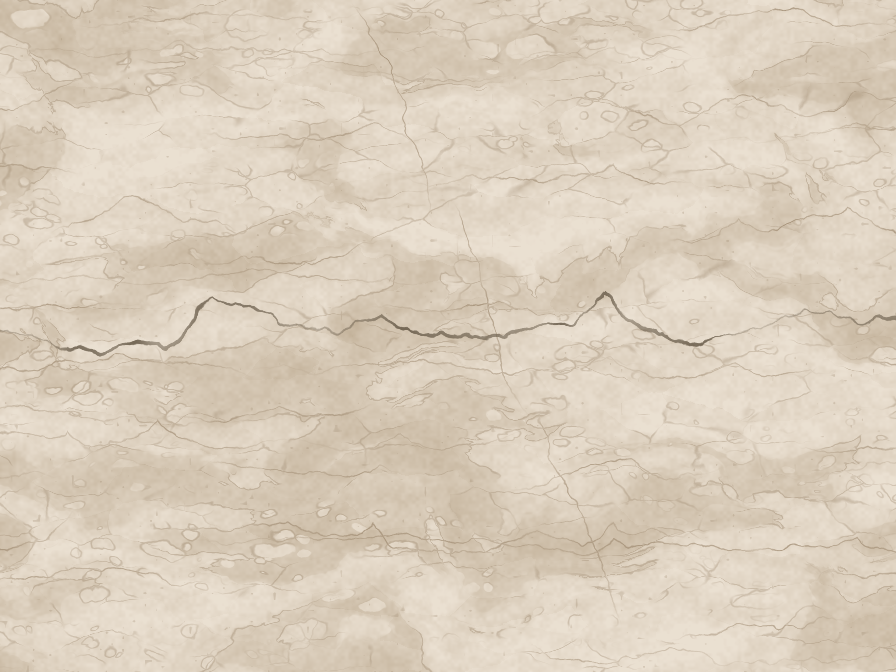
A WebGL 1 fragment shader for this texture:

```glsl
precision highp float;
uniform vec2 u_resolution;

const vec3 CREAM = vec3(0.918, 0.877, 0.820);
const vec3 SAND = vec3(0.770, 0.704, 0.612);
const vec3 VEIN = vec3(0.62, 0.54, 0.44);
const vec3 SEAM = vec3(0.42, 0.37, 0.30);
const float SOFT = 0.0019;

float hash(vec2 p) {
  return fract(sin(dot(p, vec2(127.1, 311.7))) * 43758.5453);
}

float noise(vec2 p) {
  vec2 i = floor(p), f = fract(p);
  f = f * f * (3.0 - 2.0 * f);
  float low = mix(hash(i), hash(i + vec2(1.0, 0.0)), f.x);
  float high = mix(hash(i + vec2(0.0, 1.0)), hash(i + 1.0), f.x);
  return mix(low, high, f.y);
}

float fbm(vec2 p) {
  float sum = 0.0, amp = 0.516;
  for (int i = 0; i < 5; i++) {
    sum += amp * noise(p);
    p = p * 2.03 + vec2(17.3, 9.1);
    amp *= 0.5;
  }
  return sum;
}

float stroke(float dist, float width) {
  return 1.0 - smoothstep(width, width + SOFT, dist);
}

// Flattened sediment beds
float beds(vec2 p) {
  return fbm(p * vec2(5.0, 14.0) + vec2(1.6, 1.4) * noise(p * vec2(7.0, 10.0) + 31.0));
}

// Distance to a level line of the beds
float levelDistance(vec2 p, float value, float level) {
  float e = 0.002;
  vec2 slope = vec2(beds(p + vec2(e, 0.0)), beds(p + vec2(0.0, e))) - value;
  return abs(value - level) / max(length(slope) / e, 2.0);
}

// Voronoi fragments: x is the gap to the border, y the fragment's random value
vec2 fragments(vec2 p) {
  vec2 base = floor(p);
  float first = 8.0, second = 8.0, id = 0.0;
  for (int j = -1; j <= 1; j++) {
    for (int i = -1; i <= 1; i++) {
      vec2 cell = base + vec2(float(i), float(j));
      float d = length(cell + vec2(hash(cell), hash(cell + 57.0)) - p);
      if (d < first) {
        second = first;
        first = d;
        id = hash(cell + 23.0);
      } else {
        second = min(second, d);
      }
    }
  }
  return vec2(second - first, id);
}

// Signed distance to scattered flat pebbles, in canvas units
float pebbles(vec2 p, vec2 scale, float share) {
  vec2 q = p * scale, base = floor(q);
  float dist = 1.0;
  for (int j = -1; j <= 1; j++) {
    for (int i = -1; i <= 1; i++) {
      vec2 cell = base + vec2(float(i), float(j));
      vec2 center = cell + vec2(hash(cell + 3.0), hash(cell + 71.0));
      float radius = mix(0.12, 0.46, hash(cell + 13.0));
      float d = (length(q - center) - radius) / scale.y;
      if (hash(cell + 41.0) < share) dist = min(dist, d);
    }
  }
  return dist;
}

// Height of a jagged, peaked seam
float seamHeight(float x, float seed, float amp) {
  float ridge = 1.0 - abs(2.0 * noise(vec2(x * 6.0, seed + 5.0)) - 1.0);
  return amp * (2.0 * fbm(vec2(x * 9.0, seed)) - 1.3 + 0.9 * ridge * ridge * ridge);
}

// Signed distance to a seam, positive above it
float seamDistance(vec2 p, float seed, float level, float amp) {
  float h = seamHeight(p.x, seed, amp);
  float slope = (seamHeight(p.x + 0.002, seed, amp) - h) / 0.002;
  return (p.y - level - h) / sqrt(1.0 + slope * slope);
}

void main() {
  vec2 p = gl_FragCoord.xy / u_resolution.y;
  vec2 warp = vec2(fbm(p * 11.0), fbm(p * 11.0 + 43.0)) - 0.5;
  vec2 ripple = vec2(fbm(p * 38.0 + 5.0), fbm(p * 38.0 + 63.0)) - 0.5;
  vec2 w = p + warp * vec2(0.07, 0.04) + ripple * 0.010;
  vec2 rough = p + ripple * 0.014;

  // Broad tone, beds and fragments
  float bed = beds(w);
  vec2 frag = fragments(w * vec2(9.0, 24.0));
  float tone = 0.67 + 1.05 * (bed - 0.5);
  tone += 0.17 * (smoothstep(0.44, 0.49, bed) - 0.6);
  tone += 0.16 * (frag.y - 0.5) - 0.07 * smoothstep(0.75, 1.0, p.y);

  // Pale pebbles in clusters
  float cluster = smoothstep(0.45, 0.68, noise(p * vec2(5.0, 10.0) + 80.0));
  float small = pebbles(w, vec2(32.0, 52.0), 0.30);
  float large = pebbles(w + 0.37, vec2(11.0, 25.0), 0.25);
  float pebble = min(small, large);
  tone = mix(tone, max(tone, 0.80), stroke(pebble, -SOFT) * cluster);

  // Broken hairline outlines
  float broken = smoothstep(0.42, 0.68, noise(p * vec2(11.0, 22.0) + 12.0));
  float gaps = smoothstep(0.35, 0.65, noise(p * vec2(26.0, 34.0) + 29.0));
  float veins = 0.38 * stroke(abs(pebble), 0.0) * cluster * gaps;
  veins = max(veins, 0.42 * broken * stroke(levelDistance(w, bed, 0.46), 0.0));
  veins = max(veins, 0.36 * (1.0 - broken) * gaps * (1.0 - smoothstep(0.0, 0.055, frag.x)));

  // Minor seams with sandy margins
  for (int i = 0; i < 20; i++) {
    float seed = float(i) * 7.31 + 2.0;
    float level = (float(i) + hash(vec2(seed, 1.0))) / 20.0;
    float d = seamDistance(rough, seed, level, mix(0.018, 0.045, hash(vec2(seed, 2.0))));
    float shown = smoothstep(0.42, 0.75, noise(vec2(p.x * 4.5, seed + 50.0)));
    float ink = mix(0.35, 1.0, noise(vec2(p.x * 24.0, seed + 20.0)));
    tone -= 0.10 * shown * exp(-abs(d) / 0.008) * step(d, 0.0);
    veins = max(veins, 0.80 * shown * ink * stroke(abs(d), 0.0));
  }

  // Steep cracks
  for (int i = 0; i < 3; i++) {
    float n = float(i), drop = 1.0 - 0.3 * n - p.y;
    float path = 0.54 + 0.13 * n + 0.36 * drop + 0.05 * (fbm(vec2(p.y * 9.0, n * 8.0)) - 0.5);
    float span = smoothstep(0.0, 0.04, drop) * (1.0 - smoothstep(0.24, 0.34, drop));
    float ink = mix(0.2, 0.8, noise(vec2(p.y * 22.0, n + 0.5)));
    veins = max(veins, span * ink * stroke(abs(rough.x - path), 0.0));
  }

  // Main dark seam
  float d = seamDistance(rough, 91.0, 0.515, 0.05);
  float strength = smoothstep(0.40, 0.75, noise(vec2(p.x * 6.0, 64.0)));
  float ink = mix(0.5, 1.0, noise(vec2(p.x * 30.0, 17.0)));
  tone -= 0.18 * exp(-abs(d) / 0.014) * step(d, 0.0);
  float seam = ink * mix(0.50, 0.95, strength) * stroke(abs(d), 0.0022 * strength * noise(p * 32.0));

  // Stone grain and sparse pits
  tone += 0.19 * (noise(p * 190.0) - 0.5) + 0.16 * (noise(p * 85.0) - 0.5);
  float pits = smoothstep(0.92, 0.99, noise(p * 120.0 + 7.0));

  vec3 color = mix(SAND, CREAM, clamp(tone, -0.1, 1.0));
  color = mix(color, VEIN, max(veins, 0.30 * pits));
  color = mix(color, SEAM, seam);
  gl_FragColor = vec4(color, 1.0);
}
```
